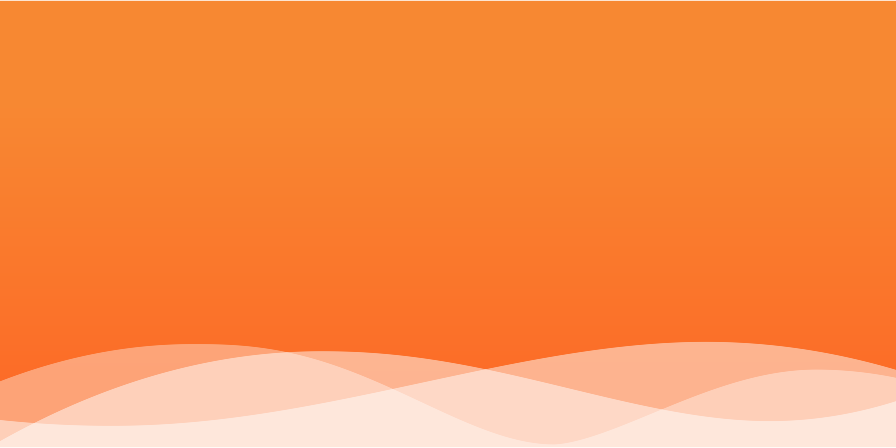
This background is drawn by a WebGL 2 fragment shader. Its source:

```glsl
#version 300 es
precision highp float;
// Orange gradient with three translucent white waves along the bottom edge.

uniform vec2 u_resolution;
out vec4 fragColor;

// Eased step between two crests; skew shifts its midpoint.
float ramp(float x, float start, float end, float skew) {
    float t = clamp((x - start) / (end - start), 0.0, 1.0);
    return smoothstep(0.0, 1.0, pow(t, skew));
}

// Parabolic bend that grows with the distance past a crest.
float bend(float beyond) {
    float d = max(beyond, 0.0);
    return d * d;
}

// Smooth coverage of the area below a given height.
float below(float y, float height) {
    float halfPixel = 0.5 / u_resolution.y;
    return 1.0 - smoothstep(height - halfPixel, height + halfPixel, y);
}

void main() {
    vec2 uv = gl_FragCoord.xy / u_resolution;
    float x = uv.x;

    // Sky: deep orange rising to a flat amber top.
    vec3 color = mix(vec3(0.988, 0.425, 0.155), vec3(0.97, 0.535, 0.197),
                     clamp((uv.y - 0.16) / 0.62, 0.0, 1.0));

    // Wave heights: crests and troughs joined by ramps, bent at the sides.
    float backWave = 0.232 - 0.224 * ramp(x, 0.215, 0.618, 1.3)
                   + 0.167 * ramp(x, 0.618, 0.911, 0.83)
                   - 1.8 * bend(0.215 - x) - 2.3 * bend(x - 0.911);
    float middleWave = 0.216 - 0.156 * ramp(x, 0.358, 0.859, 1.1)
                     - 1.566 * bend(0.358 - x) + 2.24 * bend(x - 0.859);
    float frontWave = 0.0495 + 0.1875 * ramp(x, 0.124, 0.788, 1.04)
                    + 0.85 * bend(0.124 - x) - 1.39 * bend(x - 0.788);

    // Each veil lets part of the orange through.
    float veil = (1.0 - 0.37 * below(uv.y, backWave))
               * (1.0 - 0.49 * below(uv.y, middleWave))
               * (1.0 - 0.48 * below(uv.y, frontWave));

    // Pale hairlines on the top and bottom edges.
    float hairline = below(min(uv.y, 1.0 - uv.y), 0.002);
    veil *= 1.0 - 0.8 * hairline;

    fragColor = vec4(mix(vec3(1.0), color, veil), 1.0);
}
```
